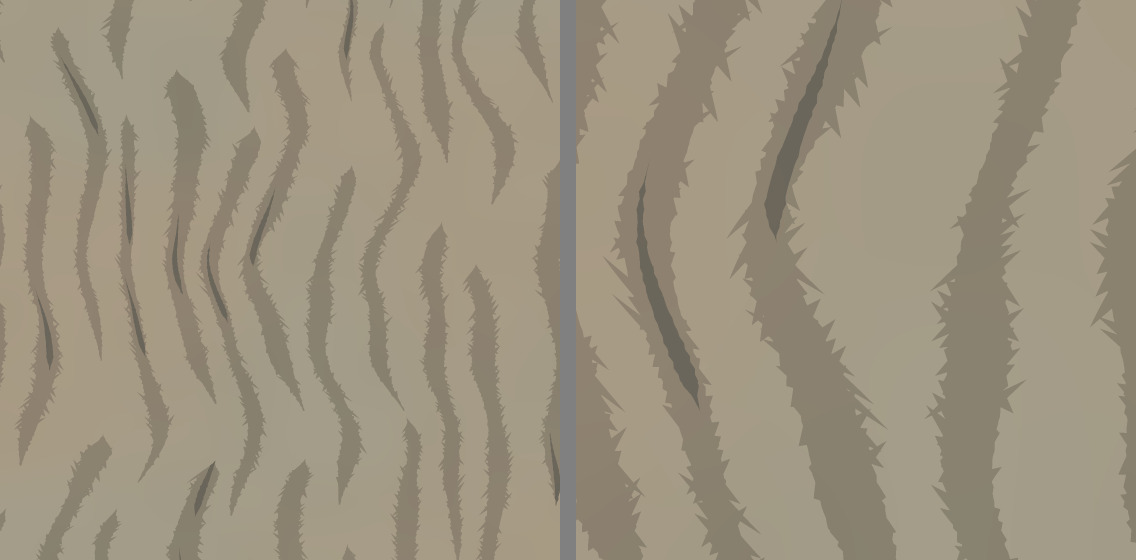
Left: the whole. Right: its middle third, enlarged.
Give the GLSL for this pattern, as a WebGL 1 fragment shader.

```glsl
precision highp float;
// Weathered bark-like camouflage: wavy upright stripes with bristly edges on
// warm grey. Columns are bent by noise, cut into tapering segments, fringed
// with slanted slivers and marked here and there by thin dark streaks.

uniform vec2 u_resolution;

#define SPACING 0.097        // distance between stripe columns
#define HALF_WIDTH 0.0142    // mean half width of a stripe body
#define SEGMENT 0.72         // length of a segment and its gap
#define MAX_GAP 0.13         // longest gap between segments
#define BEND 0.13            // sideways bend shared by neighbours
#define WANDER 0.55          // own sideways drift, in columns
#define BRISTLE 0.017        // longest edge sliver
#define BRISTLE_RATE 95.0    // slivers per canvas height
#define STREAK_CELL 0.2      // height of a cell that may hold a streak
#define STREAK_CHANCE 0.24
#define SAMPLES 3            // antialiasing grid per axis

float hash(vec2 p) {
  vec3 q = fract(vec3(p.xyx) * 0.1031);
  q += dot(q, q.yzx + 33.33);
  return fract((q.x + q.y) * q.z);
}

float noise(vec2 p) {
  vec2 cell = floor(p);
  vec2 f = fract(p);
  f = f * f * (3.0 - 2.0 * f);
  return mix(mix(hash(cell), hash(cell + vec2(1.0, 0.0)), f.x),
             mix(hash(cell + vec2(0.0, 1.0)), hash(cell + 1.0), f.x), f.y);
}

// Length of the triangular sliver at height v along one stripe edge.
float sliver(float v, float seed) {
  float cell = floor(v);
  float size = hash(vec2(cell, seed));
  return size * size * (1.0 - abs(2.0 * fract(v) - 1.0));
}

// Bristles of one edge: two crossing layers, calmer in some stretches.
float bristles(float y, float reach, float seed) {
  float tilt = hash(vec2(seed, 4.0)) < 0.6 ? 1.0 : -1.0;
  float a = sliver((y - tilt * 1.1 * reach) * BRISTLE_RATE + 40.0, seed);
  float b = sliver((y + tilt * 0.8 * reach) * BRISTLE_RATE * 1.4 + 90.0, seed + 7.0);
  float calm = smoothstep(0.1, 0.6, noise(vec2(seed * 3.7, y * 14.0)));
  return BRISTLE * mix(0.3, 1.0, calm) * max(a, 0.8 * b);
}

// x: inside a stripe, y: inside a dark streak of it.
vec2 stripe(float x, float y, float column) {
  // Segment along the column, with a blunt top and a pointed foot.
  float along = y / SEGMENT + hash(vec2(column, 11.0)) * 5.0;
  float part = floor(along);
  float seed = column * 13.0 + part * 5.0 + 200.0;
  float foot = fract(along) * SEGMENT;
  float top = SEGMENT - MAX_GAP * hash(vec2(seed, 2.0)) - foot;
  float taper = smoothstep(-0.02, 0.1, foot) * smoothstep(0.0, 0.035, top);

  float drift = noise(vec2(column * 17.3 + 50.0, y * 5.5)) - 0.5;
  drift += 0.4 * (hash(vec2(seed, 3.0)) - 0.5);
  float offset = x - (column + 0.5 + WANDER * drift) * SPACING;
  float reach = abs(offset);
  float side = offset < 0.0 ? 0.0 : 1.0;

  float body = HALF_WIDTH * (0.62 + 0.7 * noise(vec2(seed, y * 11.0)));
  body *= mix(0.8, 1.15, hash(vec2(seed, 9.0)));
  float width = taper * (body + bristles(y, reach, seed + side * 31.0));
  float inside = step(reach, width) * step(0.001, taper);

  // Streak leaning from upper left to lower right across the body.
  float slot = y / STREAK_CELL + hash(vec2(column, 21.0)) * 3.0;
  float t = (fract(slot) - 0.1) / 0.7;
  float present = step(hash(vec2(floor(slot) + 30.0, column + 60.0)), STREAK_CHANCE);
  float thickness = 0.0058 * smoothstep(0.0, 0.18, t) * (1.0 - smoothstep(0.3, 1.1, t));
  thickness += 0.12 * bristles(y, 0.0, seed + 3.0) * step(0.0, t) * step(t, 1.0);
  float streak = step(abs(offset - mix(0.006, -0.006, t)), thickness);
  return vec2(inside, inside * present * streak);
}

vec2 pattern(vec2 p) {
  float bend = noise(p * vec2(2.2, 4.2) + 8.0) - 0.5;
  bend += 0.3 * (noise(p * vec2(4.0, 9.0) + 31.0) - 0.5);
  float x = p.x + BEND * bend + 0.05 * p.y;
  float column = floor(x / SPACING);
  vec2 mask = vec2(0.0);
  for (int i = -1; i <= 1; i++) {
    mask = max(mask, stripe(x, p.y, column + float(i)));
  }
  return mask;
}

void main() {
  float unit = 1.0 / min(u_resolution.x, u_resolution.y);
  vec2 p = gl_FragCoord.xy * unit;

  vec2 mask = vec2(0.0);
  for (int i = 0; i < SAMPLES; i++) {
    for (int j = 0; j < SAMPLES; j++) {
      vec2 shift = (vec2(float(i), float(j)) + 0.5) / float(SAMPLES) - 0.5;
      mask += pattern(p + shift * unit);
    }
  }
  mask /= float(SAMPLES * SAMPLES);

  // Slow drift between greenish grey and tan, shared by all layers.
  float warmth = smoothstep(0.15, 0.85, noise(p * 3.6 + 17.0));
  float smudge = 0.012 * (noise(p * 9.0 + 70.0) - 0.5);
  vec3 ground = mix(vec3(0.635, 0.612, 0.535), vec3(0.66, 0.608, 0.52), warmth);
  vec3 bark = mix(vec3(0.53, 0.505, 0.435), vec3(0.56, 0.508, 0.44), warmth);
  vec3 dark = vec3(0.42, 0.40, 0.355);

  vec3 color = mix(mix(ground, bark, mask.x), dark, mask.y);
  gl_FragColor = vec4(color + smudge, 1.0);
}
```
